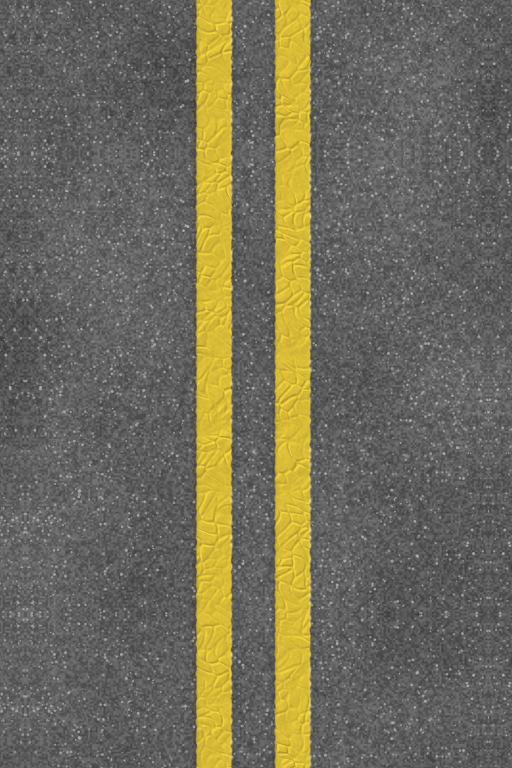
Write a WebGL 2 fragment shader that draws this texture.

```glsl
#version 300 es
precision highp float;
// Draws worn, speckled asphalt with a double yellow line of rough embossed paint.

uniform vec2 u_resolution;
out vec4 fragColor;

// Lengths are fractions of the canvas height.
const float LEFT_LINE = 0.2785;
const float RIGHT_LINE = 0.3810;
const float LINE_HALF_WIDTH = 0.0230;
const float EDGE_WOBBLE = 0.0004;
const float GRAIN_CELLS = 400.0;
const float STONE_CELLS = 215.0;
const float BEAD_CELLS = 105.0;
const float PAINT_CELLS = 62.0;
const float RELIEF = 0.20;
const vec2 LIGHT_STEP = vec2(-0.0011, 0.0013);
const vec2 FOLD_START = vec2(0.033, 0.20);
const vec2 FOLD_SPAN = vec2(0.603, 0.60);
const vec3 ASPHALT = vec3(0.363, 0.363, 0.366);
const vec3 STONE = vec3(0.76, 0.76, 0.75);
const vec3 PAINT = vec3(0.845, 0.735, 0.215);
const vec3 BEAD = vec3(0.93, 0.89, 0.66);

float hash(vec2 p) {
    vec3 q = fract(p.xyx * vec3(0.1031, 0.1030, 0.0973));
    q += dot(q, q.yzx + 33.33);
    return fract((q.x + q.y) * q.z);
}

vec2 hash2(vec2 p) {
    return vec2(hash(p), hash(p + 57.3));
}

float valueNoise(vec2 p) {
    vec2 i = floor(p), f = fract(p);
    f = f * f * (3.0 - 2.0 * f);
    vec2 e = vec2(0.0, 1.0);
    return mix(mix(hash(i), hash(i + e.yx), f.x),
               mix(hash(i + e.xy), hash(i + e.yy), f.x), f.y);
}

// Distances to the nearest and second nearest cell points.
vec2 cellular(vec2 p) {
    vec2 i = floor(p), f = fract(p), d = vec2(8.0);
    for (int y = -1; y <= 1; y++)
        for (int x = -1; x <= 1; x++) {
            vec2 c = vec2(x, y);
            float r = length(c + hash2(i + c) - f);
            d = r < d.x ? vec2(r, d.x) : vec2(d.x, min(d.y, r));
        }
    return d;
}

float patchAt(vec2 p, vec2 centre, vec2 size) {
    vec2 q = (p - centre) / size;
    return exp(-dot(q, q));
}

// Broad worn (light) and stained (dark) areas of the road.
float broadTone(vec2 p) {
    float worn = patchAt(p, vec2(0.51, 0.77), vec2(0.09, 0.18))
               + 0.9 * patchAt(p, vec2(0.14, 0.62), vec2(0.08, 0.13))
               + 0.9 * patchAt(p, vec2(0.62, 0.51), vec2(0.10, 0.10))
               + 0.8 * patchAt(p, vec2(0.43, 0.30), vec2(0.06, 0.13))
               + 0.8 * patchAt(p, vec2(0.05, 0.29), vec2(0.08, 0.14))
               + 0.7 * patchAt(p, vec2(0.33, 0.23), vec2(0.04, 0.08));
    float stain = patchAt(p, vec2(0.02, 0.54), vec2(0.05, 0.13))
                + patchAt(p, vec2(0.53, 0.22), vec2(0.08, 0.08))
                + 0.7 * patchAt(p, vec2(0.15, 0.24), vec2(0.07, 0.07))
                + 0.9 * patchAt(p, vec2(0.44, 0.50), vec2(0.05, 0.06))
                + 0.8 * patchAt(p, vec2(0.22, 0.91), vec2(0.07, 0.07))
                + 0.8 * patchAt(p, vec2(0.65, 0.78), vec2(0.05, 0.18));
    return worn - stain + 0.8 * (valueNoise(p * 14.0) - 0.5);
}

// Bright stones: one point per cell, only some of them large enough to show.
float stones(vec2 p, float cells, float density, float pixel) {
    vec2 g = p * cells, i = floor(g);
    float sum = 0.0, soft = pixel * cells * 0.7;
    for (int y = -1; y <= 1; y++)
        for (int x = -1; x <= 1; x++) {
            vec2 c = i + vec2(x, y);
            float radius = mix(0.16, 0.42, hash(c + 11.7));
            float dot1 = 1.0 - smoothstep(radius - soft, radius + soft, length(c + hash2(c) - g));
            sum += dot1 * step(hash(c + 91.1), density) * mix(0.35, 1.0, hash(c + 23.9));
        }
    return min(sum, 1.0);
}

// Height of the wrinkled paint: flat plates with curved creases.
float paintHeight(vec2 p) {
    vec2 q = p * PAINT_CELLS;
    q += 0.45 * sin(q.yx * vec2(1.7, 1.3) + 2.0 * sin(q * 0.6));
    vec2 d = cellular(q);
    float crease = smoothstep(0.0, 0.26, d.y - d.x);
    return crease * valueNoise(q * 0.8 + 4.0) + 0.25 * valueNoise(q * 3.0);
}

void main() {
    vec2 p = gl_FragCoord.xy / u_resolution.y;
    float pixel = 1.0 / u_resolution.y;

    // Asphalt, with its grain mirrored at the tile seams
    vec2 grainPos = abs(abs(p - FOLD_START) - FOLD_SPAN) + 0.3;
    float tone = broadTone(p);
    float grain = valueNoise(grainPos * GRAIN_CELLS) - 0.5;
    float clump = valueNoise(grainPos * 150.0) - 0.5;
    vec3 color = ASPHALT + 0.042 * tone + 0.16 * grain + 0.05 * clump;
    float density = clamp(0.17 + 0.07 * tone, 0.05, 0.32);
    color = mix(color, STONE, 0.75 * stones(grainPos, STONE_CELLS, density, pixel));

    // Signed distance to the nearer painted line
    float centre = p.x < 0.5 * (LEFT_LINE + RIGHT_LINE) ? LEFT_LINE : RIGHT_LINE;
    float side = p.x - centre;
    float wobble = EDGE_WOBBLE * (sin(p.y * 310.0 + centre * 40.0) + sin(p.y * 497.0));
    float edge = abs(side) - LINE_HALF_WIDTH + wobble;
    float cover = 1.0 - smoothstep(-pixel, pixel, edge);

    // Soft contact shade, then embossed paint lit from the upper left
    color *= 1.0 - 0.22 * exp(-max(edge, 0.0) / 0.003);
    float relief = paintHeight(p - LIGHT_STEP) - paintHeight(p + LIGHT_STEP);
    vec3 paint = PAINT * (1.0 + RELIEF * clamp(relief, -0.9, 0.6) + 0.06 * grain);
    paint *= 1.0 - 0.18 * exp(-abs(side + LINE_HALF_WIDTH) / 0.0016);
    color = mix(color, paint, cover);

    // Pale broken rim along each right edge
    float rimCell = floor(p.y * BEAD_CELLS);
    vec2 bead = vec2((side - LINE_HALF_WIDTH) / 0.0017, (fract(p.y * BEAD_CELLS) - 0.5) / 0.36);
    float rim = exp(-dot(bead, bead)) * hash(vec2(rimCell, centre * 100.0));
    color = mix(color, BEAD, 0.85 * rim);

    fragColor = vec4(clamp(color, 0.0, 1.0), 1.0);
}
```
